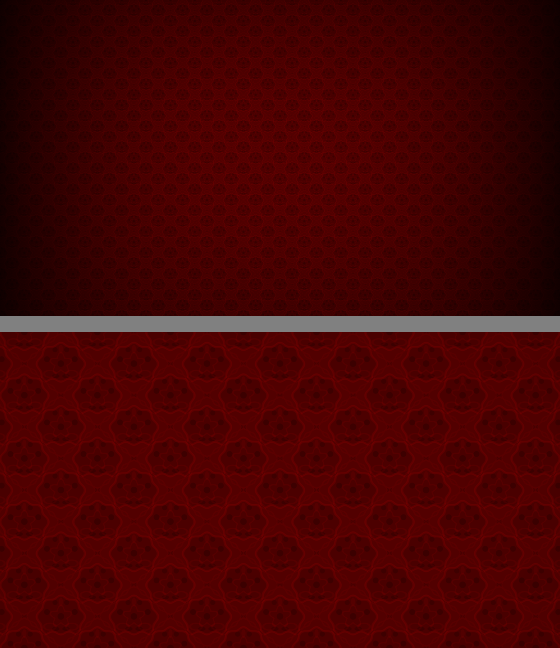
Top, the full canvas; bottom, a detail of the centre.
A Shadertoy shader for this pattern:

```glsl
// Dark red damask wallpaper: half-drop domed medallions in a faint trellis, with shaded edges.

float hash(vec2 p) {
    return fract(sin(dot(p, vec2(127.1, 311.7))) * 43758.5453);
}

// Soft coverage of a shape whose signed distance is d.
float fill(float d, float px) {
    return smoothstep(0.5 * px, -0.5 * px, d);
}

float line(float d, float halfWidth, float px) {
    return fill(abs(d) - halfWidth, px);
}

// Relative brightness of one medallion: domed top, flat scalloped base.
float medallion(vec2 p, float px) {
    p.x = abs(p.x);
    float r = length(p);
    float a = atan(p.x, p.y + 0.0001);

    // Dome cut by the base, with a bright rim
    float dome = length(p * vec2(0.92, 1.0) - vec2(0.0, -0.02)) - 0.285 - 0.018 * cos(8.0 * a);
    float base = -p.y - 0.225 - 0.02 * cos(p.x * 28.0);
    float rim = max(dome, base);
    float tone = 1.02 - 0.09 * fill(rim, px);
    tone += 0.22 * line(rim, 0.015, px);

    // Flower with a dark eye
    float flower = r - (0.12 + 0.03 * cos(5.0 * a));
    tone += 0.13 * line(flower, 0.012, px);
    tone -= 0.19 * fill(r - 0.045, px);

    // Curled leaves, the dark gaps beside them, and a bud on top
    float leaf = length((p - vec2(0.15, -0.14)) * vec2(0.8, 1.4));
    tone += 0.13 * line(leaf - 0.065, 0.012, px);
    tone -= 0.18 * fill(length(p - vec2(0.19, 0.06)) - 0.04, px);
    tone -= 0.18 * fill(length((p - vec2(0.07, -0.17)) * vec2(0.7, 1.3)) - 0.035, px);
    tone -= 0.16 * fill(length(p - vec2(0.08, 0.19)) - 0.035, px);
    tone += 0.12 * fill(length((p - vec2(0.0, 0.2)) * vec2(1.6, 0.8)) - 0.045, px);
    return tone;
}

void mainImage(out vec4 fragColor, in vec2 fragCoord) {
    vec2 uv = fragCoord / iResolution.xy;
    vec2 repeats = vec2(23.0, 15.0);
    vec2 grid = uv * repeats;
    float px = repeats.x / iResolution.x;

    // Nearest centre of the half-drop lattice
    vec2 q = fract(grid) - 0.5;
    if (abs(q.x) + abs(q.y) > 0.5) q -= 0.5 * sign(q);
    vec2 id = mod(round((grid - q) * 2.0), repeats * 2.0);

    float tone = medallion(q * vec2(1.0, 0.863), px);

    // Wavy trellis between the medallions
    float edge = 0.5 - abs(q.x) - abs(q.y);
    float wave = 0.018 + 0.018 * cos(25.1327 * (abs(q.x) - abs(q.y)));
    tone += 0.09 * line(edge - wave, 0.015, px);

    // Dark flecks where four medallions meet
    vec2 corner = vec2(abs(q.x) - 0.5, q.y * 0.863);
    tone -= 0.12 * fill(length(corner) - 0.04, px);

    // Slight unevenness from motif to motif
    tone += 0.02 * (hash(id) - 0.5);

    // Edge shading, equal on opposite sides
    vec2 d = abs(uv * 2.0 - 1.0);
    float light = (1.0 - 0.75 * pow(d.x, 2.5)) * (1.0 - 0.26 * d.y * d.y);

    fragColor = vec4(0.32 * tone * light, 0.0, 0.0, 1.0);
}
```
